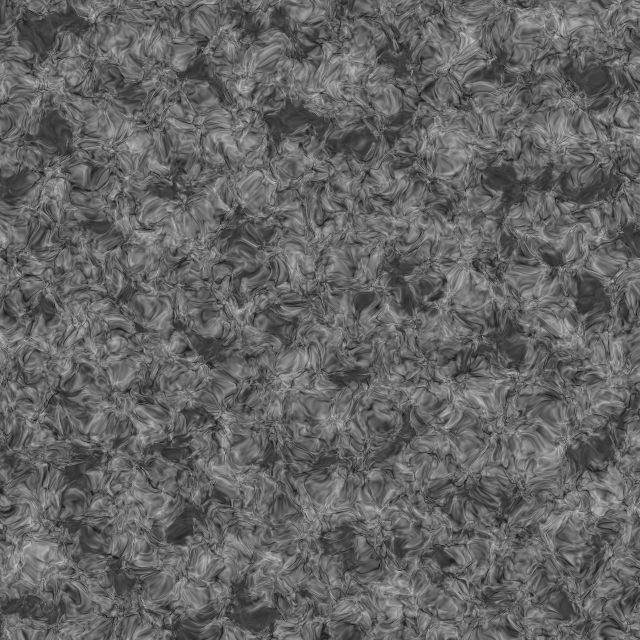
This texture is drawn by a Shadertoy shader. Its source:

```glsl
// Rough grey stone: torn cloudy patches, fibrous grain, thin dark cracks and pale veins.

float hash(vec2 cell) {
    vec3 h = fract(vec3(cell.xyx) * vec3(0.1031, 0.1030, 0.0973));
    h += dot(h, h.yzx + 33.33);
    return fract((h.x + h.y) * h.z);
}

float cornerSlope(vec2 cell, vec2 corner, vec2 f) {
    float angle = 6.2832 * hash(cell + corner);
    return dot(vec2(cos(angle), sin(angle)), f - corner);
}

// Gradient noise, roughly -0.7 to 0.7
float noise(vec2 p) {
    vec2 cell = floor(p), f = p - cell;
    vec2 w = f * f * f * (f * (f * 6.0 - 15.0) + 10.0);
    float low = mix(cornerSlope(cell, vec2(0, 0), f), cornerSlope(cell, vec2(1, 0), f), w.x);
    float high = mix(cornerSlope(cell, vec2(0, 1), f), cornerSlope(cell, vec2(1, 1), f), w.x);
    return mix(low, high, w.y);
}

float fbm(vec2 p, int octaves, float gain) {
    float sum = 0.0, amp = 1.0;
    for (int i = 0; i < octaves; i++) {
        sum += amp * noise(p);
        p = mat2(1.6, 1.2, -1.2, 1.6) * p + 17.3;
        amp *= gain;
    }
    return sum;
}

// Folds the plane at several scales, which shears the grain into short fibres
vec2 crumple(vec2 p) {
    float freq = 17.0;
    for (int i = 0; i < 3; i++) {
        vec2 q = p * freq;
        p += 0.42 / freq * vec2(noise(q + 31.7), noise(q + 74.1));
        freq *= 2.1;
    }
    return p;
}

// Thin broken lines along the zero contours of noise, at three scales
float veins(vec2 p, float width) {
    float lines = 0.0, amp = 1.0;
    for (int i = 0; i < 3; i++) {
        float line = 1.0 - smoothstep(0.0, width, abs(noise(p)));
        float broken = smoothstep(-0.05, 0.25, noise(p * 0.6 + 53.0));
        lines = max(lines, amp * line * broken);
        p = mat2(1.5, 1.1, -1.1, 1.5) * p + 9.1;
        width *= 1.5;
        amp *= 0.85;
    }
    return lines;
}

void mainImage(out vec4 fragColor, in vec2 fragCoord) {
    vec2 uv = fragCoord / iResolution.y;
    vec2 p = crumple(uv + 3.0);

    // Broad light and dark areas, and the fine fibrous grain
    float cloud = fbm(p * 12.0, 4, 0.55);
    float grain = fbm(p * 58.0 + 40.0, 3, 0.85);
    float tone = 0.405 + 0.18 * cloud + 0.21 * grain;

    // Dark cracks and pale filaments
    tone -= 0.17 * veins(p * 21.0 + 11.0, 0.06);
    tone += 0.10 * veins(p * 34.0 + 83.0, 0.08);

    // Smooth dark hollows with torn edges
    float hollow = 1.0 - smoothstep(-0.50, -0.26, cloud + 0.12 * grain);
    tone = mix(tone, 0.235 + 0.05 * grain, 0.85 * hollow);

    fragColor = vec4(vec3(clamp(tone, 0.13, 0.72)), 1.0);
}
```
